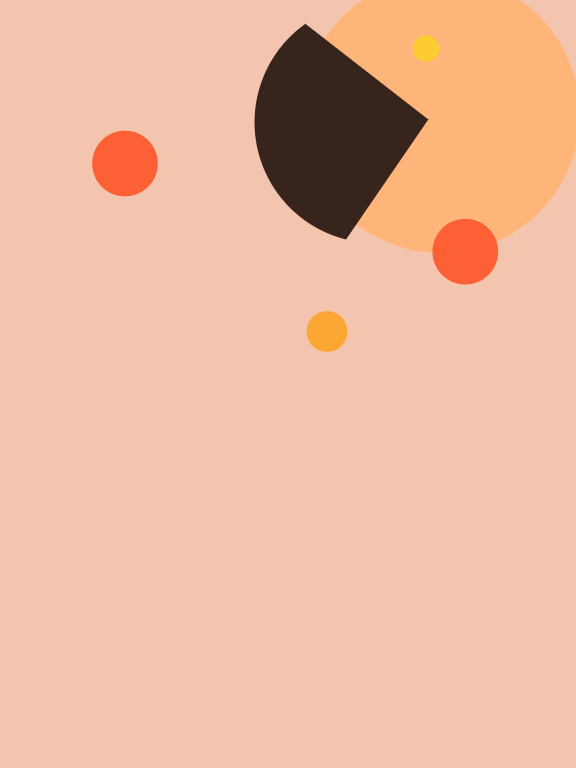
Write a Shadertoy shader that draws this background.

```glsl
// Flat geometric composition: a large pale sun, a dark sector cut from a disc,
// and four small dots on a peach ground. Each shape is a signed distance,
// painted back to front with an edge one pixel wide.

const vec3 PEACH  = vec3(0.953, 0.773, 0.682);
const vec3 SUN    = vec3(0.992, 0.710, 0.478);
const vec3 BROWN  = vec3(0.210, 0.140, 0.114);
const vec3 CORAL  = vec3(0.992, 0.376, 0.204);
const vec3 AMBER  = vec3(0.990, 0.655, 0.204);
const vec3 YELLOW = vec3(0.990, 0.800, 0.190);

float disc(vec2 p, vec2 center, float radius) {
    return length(p - center) - radius;
}

// Signed distance to the line a-b, negative on the left of its direction
float halfPlane(vec2 p, vec2 a, vec2 b) {
    vec2 dir = normalize(b - a);
    return dot(p - a, vec2(dir.y, -dir.x));
}

// Disc clipped by two straight cuts that meet at the apex
float sector(vec2 p, vec2 center, float radius, vec2 apex, vec2 upperRim, vec2 lowerRim) {
    float cuts = max(halfPlane(p, apex, upperRim), halfPlane(p, lowerRim, apex));
    return max(disc(p, center, radius), cuts);
}

vec3 paint(vec3 base, vec3 ink, float dist, float pixel) {
    return mix(base, ink, clamp(0.5 - dist / pixel, 0.0, 1.0));
}

void mainImage(out vec4 fragColor, in vec2 fragCoord) {
    // Canvas width is one unit
    float pixel = 1.0 / iResolution.x;
    vec2 p = fragCoord * pixel;

    // Sun and dark sector
    float sun = disc(p, vec2(0.7656, 1.1349), 0.2408);
    float wedge = sector(p, vec2(0.6516, 1.1210), 0.2097, vec2(0.7436, 1.1259),
                         vec2(0.5295, 1.2925), vec2(0.6007, 0.9175));
    vec3 color = paint(PEACH, SUN, sun, pixel);
    color = paint(color, BROWN, wedge, pixel);

    // Small dots
    float coralRadius = 0.0570;
    color = paint(color, CORAL, disc(p, vec2(0.2170, 1.0495), coralRadius), pixel);
    color = paint(color, CORAL, disc(p, vec2(0.8078, 0.8964), coralRadius), pixel);
    color = paint(color, AMBER, disc(p, vec2(0.5677, 0.7578), 0.0354), pixel);
    color = paint(color, YELLOW, disc(p, vec2(0.7396, 1.2491), 0.0228), pixel);

    fragColor = vec4(color, 1.0);
}
```
